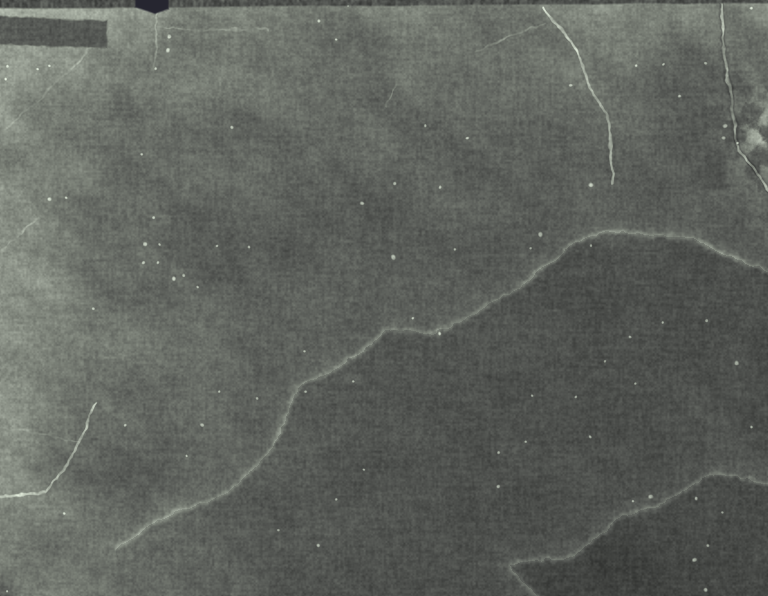
A Shadertoy shader for this texture:

```glsl
// Worn grey-green book cloth: a tone gradient with noise blotches and woven grain,
// crossed by pale water-stain edges, jagged cracks, scratches and scattered specks.
// Stains and cracks are distances to polylines whose domain is roughened by noise.

float hash(vec2 p) {
    vec3 q = fract(p.xyx * 0.1031);
    q += dot(q, q.yzx + 33.33);
    return fract((q.x + q.y) * q.z);
}

float noise(vec2 p) {
    vec2 i = floor(p), f = fract(p);
    f = f * f * (3.0 - 2.0 * f);
    return mix(mix(hash(i), hash(i + vec2(1, 0)), f.x),
               mix(hash(i + vec2(0, 1)), hash(i + vec2(1, 1)), f.x), f.y);
}

float fbm(vec2 p) {
    float sum = 0.0, amp = 0.5;
    for (int i = 0; i < 5; i++) {
        sum += amp * noise(p);
        p = mat2(1.6, 1.2, -1.2, 1.6) * p + 7.3;
        amp *= 0.5;
    }
    return sum;
}

float segment(vec2 p, vec2 a, vec2 b) {
    vec2 d = b - a;
    return length(p - a - d * clamp(dot(p - a, d) / dot(d, d), 0.0, 1.0));
}

// Adds one edge to a stain outline: x is the distance, y flips sign below the edge
void addEdge(inout vec2 stain, vec2 p, vec2 a, vec2 b) {
    stain.x = min(stain.x, segment(p, a, b));
    if ((a.x > p.x) != (b.x > p.x) && p.y < mix(a.y, b.y, (p.x - a.x) / (b.x - a.x)))
        stain.y = -stain.y;
}

float crack(vec2 p, vec2 a, vec2 b, vec2 c, vec2 d) {
    return min(segment(p, a, b), min(segment(p, b, c), segment(p, c, d)));
}

// Bright rim at the edge with a soft halo on the outer side
float rim(float d, float halo) {
    return 0.11 * exp(-d * d / 2e-5) + step(0.0, d) * 0.07 * exp(-d / halo);
}

float box(vec2 p, vec2 halfSize) {
    vec2 d = abs(p) - halfSize;
    return max(d.x, d.y);
}

const vec2 UPPER[13] = vec2[13](
    vec2(.20, .08), vec2(.28, .13), vec2(.39, .18), vec2(.46, .25), vec2(.50, .355),
    vec2(.60, .40), vec2(.65, .448), vec2(.735, .44), vec2(.87, .512), vec2(.97, .595),
    vec2(1.045, .612), vec2(1.16, .60), vec2(1.32, .53));
const vec2 LOWER[7] = vec2[7](
    vec2(.91, -.01), vec2(.86, .047), vec2(.955, .06), vec2(1.035, .127),
    vec2(1.10, .144), vec2(1.195, .205), vec2(1.32, .18));
const vec4 SCRATCHES[7] = vec4[7](
    vec4(0, .775, .185, .95), vec4(0, .58, .075, .645), vec4(.26, .89, .267, .975),
    vec4(.27, .953, .447, .95), vec4(0, .28, .13, .26), vec4(.645, .815, .664, .86),
    vec4(.80, .91, .91, .96));

void mainImage(out vec4 fragColor, in vec2 fragCoord) {
    vec2 p = fragCoord / iResolution.y;
    float aa = 1.5 / iResolution.y;
    vec2 rough = vec2(fbm(p * 14.0), fbm(p * 14.0 + 50.0)) - 0.48;
    vec2 jag = vec2(noise(p * 110.0), noise(p * 110.0 + 30.0)) - 0.5;

    // Faded left and top sides, cloudy blotches and diagonal wear
    float v = 0.305 + 0.17 * exp(-3.4 * p.x) + 0.17 * exp(-9.0 * (1.0 - p.y)) + 0.035 * p.y;
    float cloud = fbm(p * 5.0) - 0.48, wear = fbm(p * mat2(9, -7, 20, 26)) - 0.48;
    float faded = 0.35 + smoothstep(0.3, 0.5, v);
    v += faded * (0.16 * cloud + 0.10 * wear + 0.10 * rough.x);

    // Water stains: darker inside, pale at the rim
    vec2 q = p + 0.022 * rough + 0.005 * jag;
    vec2 upper = vec2(9, 1), lower = vec2(9, 1);
    for (int i = 0; i < 12; i++) addEdge(upper, q, UPPER[i], UPPER[i + 1]);
    for (int i = 0; i < 6; i++) addEdge(lower, q, LOWER[i], LOWER[i + 1]);
    float du = upper.x * upper.y, dl = lower.x * lower.y;
    v -= 0.026 * smoothstep(0.004, -0.004, du) * smoothstep(0.2, 0.5, p.x);
    v -= 0.018 * smoothstep(0.004, -0.004, dl);
    v += rim(du, 0.012) * (0.7 + 0.6 * noise(p * 30.0)) + rim(dl, 0.022) * 0.85;

    // Jagged cracks with a thin shadow, then faint scratches
    q = p + 0.02 * rough + 0.004 * jag;
    float d = crack(q, vec2(1.207, 1), vec2(1.215, .88), vec2(1.24, .75), vec2(1.29, .68));
    v -= 0.08 * smoothstep(0.007, 0.002, d);
    d = min(d, crack(q, vec2(.91, .985), vec2(.97, .91), vec2(1.02, .80), vec2(1.027, .69)));
    d = min(d, crack(q, vec2(0, .172), vec2(.075, .175), vec2(.125, .24), vec2(.16, .325)));
    v += 0.25 * smoothstep(0.0012 + aa, 0.0006, d) * (0.5 + noise(p * 60.0));
    for (int i = 0; i < 7; i++) {
        d = segment(q, SCRATCHES[i].xy, SCRATCHES[i].zw);
        v += 0.15 * smoothstep(0.0008 + aa, 0.0, d) * noise(p * 45.0 + float(i));
    }

    // Abraded patch at the right and specks, denser in one cluster
    v += 0.4 * exp(-length((p - vec2(1.28, .77)) * vec2(28, 18))) * smoothstep(0.4, 0.6, fbm(p * 30.0));
    vec2 cell = floor(p * 40.0);
    vec2 centre = 0.25 + 0.5 * vec2(hash(cell + 3.0), hash(cell + 9.0));
    float chance = 0.035 + 0.7 * exp(-length((p - vec2(.265, .59)) * 40.0));
    float size = 0.0008 + 0.0022 * pow(hash(cell + 17.0), 4.0);
    d = length(p - (cell + centre) / 40.0 + 0.002 * jag);
    v += 0.35 * step(hash(cell), chance) * smoothstep(size + aa, size * 0.5, d);

    // Dark label strip, cloth border and chipped edge along the top
    float strip = box(p - vec2(.07, .949 - .04 * p.x) + 0.003 * jag, vec2(.11, .023));
    v = mix(v, 0.31 + 0.1 * cloud, 0.9 * smoothstep(aa, -aa, strip));
    float border = p.y - 0.986 - 0.007 * p.x + 0.004 * rough.x;
    v = mix(v, 0.25 + 0.12 * noise(p * vec2(230, 120)), smoothstep(-aa, aa, border));
    float chip = max(abs(p.x - .255) - 0.028, 0.978 + 0.35 * abs(p.x - .26) - p.y + 0.01 * rough.y);

    // Woven threads and fine grain
    float weave = noise(p * vec2(260, 35)) + noise(p * vec2(30, 240)) - 1.0;
    float grain = noise(p * 330.0) + noise(p * 190.0 + 11.0) - 1.0;
    v += (0.035 * weave + 0.055 * grain) * (0.5 + 1.3 * v);

    vec3 colour = v * mix(vec3(1, 1.03, 0.99), vec3(1, 1.045, 0.97), smoothstep(0.28, 0.5, v));
    colour = mix(colour, vec3(0.15, 0.15, 0.19), smoothstep(aa, -aa, chip));
    fragColor = vec4(clamp(colour, 0.0, 1.0), 1.0);
}
```
